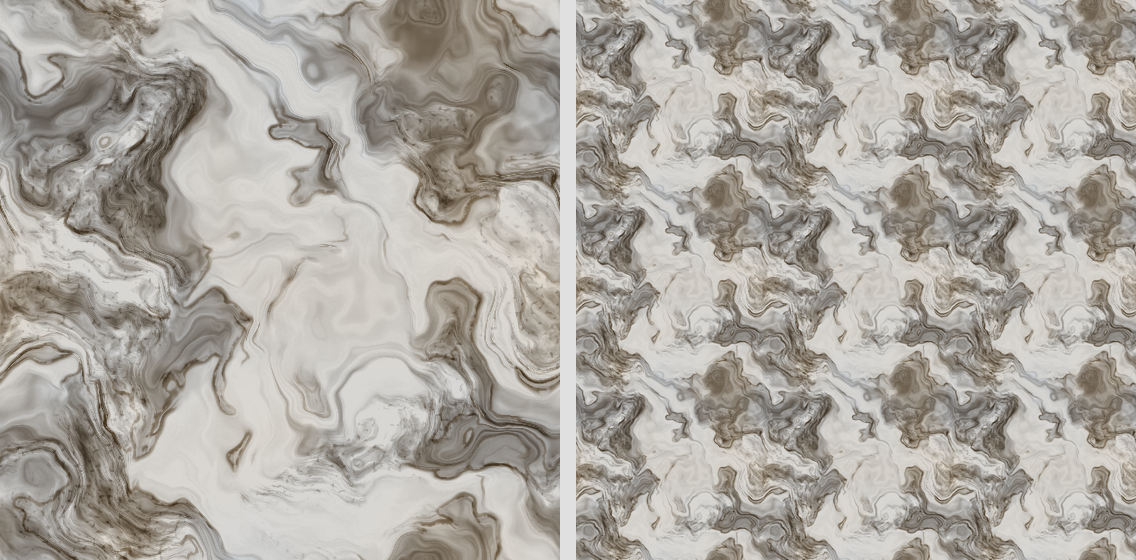
Left: one tile. Right: repeated 3 by 3.
This texture is drawn by a Shadertoy shader. Its source:

```glsl
float hash(vec2 cell, float seed) {
    uvec3 k = uvec3(ivec3(cell, seed)) * uvec3(1597u, 7919u, 3571u);
    uint h = (k.x ^ (k.y << 3)) + k.z * 31u;
    h = (h ^ (h >> 15)) * 73471u;
    h = (h ^ (h >> 13)) * 92821u;
    h ^= h >> 16;
    return float(h & 65535u) / 65536.0;
}

float slope(vec2 cell, vec2 offset, vec2 corner, vec2 period, float seed) {
    vec2 wrapped = floor(mod(cell + corner + 0.5, period));
    float angle = 6.28318 * hash(wrapped, seed);
    return dot(vec2(cos(angle), sin(angle)), offset - corner);
}

// Gradient noise that wraps after a whole number of cells
float noise(vec2 p, vec2 period, float seed) {
    vec2 i = floor(p), f = p - i;
    vec2 w = f * f * f * (f * (f * 6.0 - 15.0) + 10.0);
    vec2 e = vec2(1, 0);
    return mix(mix(slope(i, f, e.yy, period, seed), slope(i, f, e.xy, period, seed), w.x),
               mix(slope(i, f, e.yx, period, seed), slope(i, f, e.xx, period, seed), w.x), w.y);
}

float fbm(vec2 p, vec2 period, int octaves, float gain, float seed) {
    float sum = 0.0, amp = 1.0;
    for (int k = 0; k < octaves; k++) {
        sum += amp * noise(p * period + 0.37 * float(k), period, seed + float(k) * 17.0);
        period *= 2.0;
        amp *= gain;
    }
    return sum;
}

// Folded slab coordinates
vec2 fold(vec2 uv) {
    vec2 slab = uv + 0.25 * vec2(fbm(uv, vec2(3), 4, 0.45, 1.0), fbm(uv, vec2(3), 4, 0.45, 2.0));
    return slab + 0.1 * vec2(fbm(slab, vec2(5), 3, 0.45, 3.0), fbm(slab, vec2(5), 3, 0.45, 4.0));
}

// Shear that draws features out along the falling diagonal
vec2 shear(vec2 p) {
    return vec2(p.x + p.y, p.y);
}

// Heights of the pale bodies and of the secondary sheets
vec2 layers(vec2 uv) {
    vec2 flow = shear(fold(uv));
    return vec2(fbm(flow, vec2(5, 3), 3, 0.42, 5.0), fbm(flow, vec2(6, 3), 4, 0.45, 15.0));
}

void mainImage(out vec4 fragColor, in vec2 fragCoord) {
    vec2 uv = fragCoord / iResolution.xy;
    vec2 slab = fold(uv);
    vec2 flow = shear(slab);

    // Distances to the layer contours, in canvas units
    vec2 layer = layers(uv);
    vec2 acrossX = layers(uv + vec2(0.001, 0)) - layer;
    vec2 acrossY = layers(uv + vec2(0, 0.001)) - layer;
    vec2 steepness = 1000.0 * sqrt(acrossX * acrossX + acrossY * acrossY);
    vec2 edge = (layer - vec2(0.03, 0.06)) / max(steepness, 0.9);

    // Pale bodies, with bands following their outlines and drawn-out wisps
    float body = layer.x;
    float white = smoothstep(-0.03, 0.18, body);
    float patches = fbm(uv, vec2(3), 3, 0.5, 6.0);
    float strata = noise(vec2(body * 8.0, patches * 4.0), vec2(64), 7.0)
                 + 0.5 * noise(vec2(body * 21.0, patches * 7.0), vec2(64), 8.0);
    float wisps = fbm(flow, vec2(14, 5), 5, 0.55, 9.0);
    float light = mix(0.55, 0.835, smoothstep(-0.36, 0.28, body));
    light += (0.17 * strata + 0.2 * wisps) * mix(1.0, 0.25, white);

    // Granular, weathered zones
    float rough = smoothstep(0.02, 0.24, fbm(slab, vec2(3), 4, 0.5, 10.0) - 0.5 * body);
    float grit = fbm(shear(mix(uv, slab, 0.5)), vec2(26, 18), 5, 0.7, 11.0);
    float fleck = smoothstep(0.22, 0.45, noise(uv * 110.0, vec2(110), 12.0));
    light -= rough * (0.03 + 0.26 * grit + 0.12 * fleck);

    // Dark ragged veins along the bodies, shaded on their outer side
    float ragged = fbm(uv, vec2(36), 4, 0.6, 13.0);
    float rim = edge.x + 0.005 * ragged;
    float rimPower = smoothstep(-0.06, 0.2, fbm(slab, vec2(4), 2, 0.5, 14.0));
    float core = rimPower * smoothstep(0.006 + 0.006 * ragged, 0.0005, abs(rim));
    float shade = rimPower * smoothstep(0.004, -0.004, rim) * exp(min(rim, 0.0) / 0.02);
    light -= 0.24 * core * (0.8 + 0.6 * ragged) + 0.08 * shade;

    // Thin secondary seams, soft grey to brown
    float seam = abs(edge.y + 0.004 * ragged);
    float seamPower = smoothstep(0.02, 0.3, fbm(slab, vec2(5), 2, 0.5, 16.0));
    float thread = seamPower * smoothstep(0.0045, 0.0005, seam);
    light -= 0.16 * thread + 0.07 * seamPower * exp(-seam / 0.014);

    // Stone colour: neutral when pale, brown when dark
    light += 0.012 * noise(uv * 200.0, vec2(200), 17.0);
    light = clamp(light, 0.24, 0.85);
    float dark = smoothstep(0.8, 0.36, light);
    vec3 stone = light - mix(vec3(0.0, 0.009, 0.027), vec3(0.0, 0.04, 0.09), dark);
    float warmth = 0.07 * patches * (1.0 - 0.6 * white) + 0.03 * (core + thread);
    stone += warmth * vec3(0.5, 0.0, -0.7);
    fragColor = vec4(stone, 1.0);
}
```
